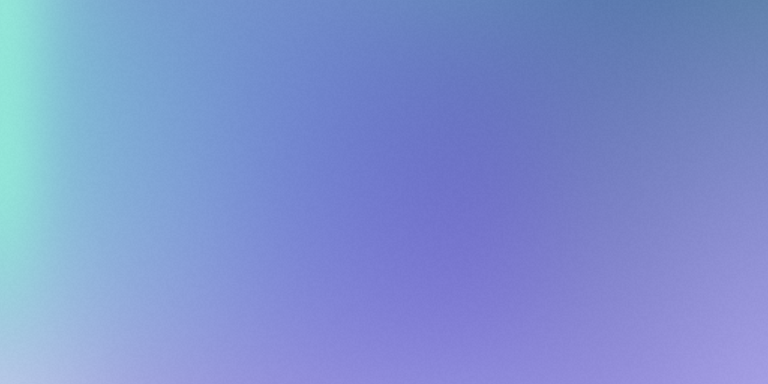
Give the GLSL for this background, as a WebGL 2 fragment shader.

```glsl
#version 300 es
precision highp float;
// A soft, grainy mesh gradient: mint on the left, blue and violet beyond.
// Three horizontal colour ramps are splined across the canvas and joined
// by a parabola in height; a mint edge glow and fine grain lie on top.

#define GLOW_WIDTH 0.06
#define GLOW_STRENGTH 0.85
#define GRAIN_CELLS 512.0
#define GRAIN_AMOUNT 0.018

uniform vec2 u_resolution;
out vec4 fragColor;

const int STOPS = 6;
const vec3 MINT = vec3(0.58, 0.92, 0.85);

// Evenly spaced colour stops, left to right
const vec3 TOP[STOPS] = vec3[STOPS](
    vec3(0.53, 0.78, 0.84), vec3(0.47, 0.63, 0.81), vec3(0.44, 0.55, 0.79),
    vec3(0.40, 0.52, 0.74), vec3(0.36, 0.48, 0.69), vec3(0.38, 0.51, 0.68));
const vec3 MIDDLE[STOPS] = vec3[STOPS](
    vec3(0.55, 0.77, 0.85), vec3(0.51, 0.65, 0.84), vec3(0.46, 0.52, 0.82),
    vec3(0.44, 0.455, 0.79), vec3(0.47, 0.505, 0.77), vec3(0.52, 0.55, 0.80));
const vec3 BOTTOM[STOPS] = vec3[STOPS](
    vec3(0.71, 0.78, 0.90), vec3(0.62, 0.64, 0.87), vec3(0.57, 0.56, 0.86),
    vec3(0.555, 0.545, 0.86), vec3(0.58, 0.56, 0.86), vec3(0.64, 0.62, 0.89));

// Catmull-Rom spline through the stops, x from 0 to 1
vec3 ramp(vec3 stops[STOPS], float x) {
    float position = clamp(x, 0.0, 1.0) * float(STOPS - 1);
    int i = min(int(position), STOPS - 2);
    float t = position - float(i);
    vec3 a = stops[max(i - 1, 0)];
    vec3 b = stops[i];
    vec3 c = stops[i + 1];
    vec3 d = stops[min(i + 2, STOPS - 1)];
    return b + 0.5 * t * (c - a + t * (2.0 * a - 5.0 * b + 4.0 * c - d
        + t * (3.0 * (b - c) + d - a)));
}

float hash(vec2 p) {
    vec3 q = fract(vec3(p.xyx) * 0.1031);
    q += dot(q, q.yzx + 33.33);
    return fract((q.x + q.y) * q.z);
}

// Value noise with smooth cell edges
float noise(vec2 p) {
    vec2 cell = floor(p);
    vec2 f = fract(p);
    f = f * f * (3.0 - 2.0 * f);
    float low = mix(hash(cell), hash(cell + vec2(1.0, 0.0)), f.x);
    float high = mix(hash(cell + vec2(0.0, 1.0)), hash(cell + 1.0), f.x);
    return mix(low, high, f.y);
}

void main() {
    vec2 uv = gl_FragCoord.xy / u_resolution;
    float y = uv.y;

    // Parabola through the bottom, middle and top ramps
    vec3 color = ramp(BOTTOM, uv.x) * (2.0 * y - 1.0) * (y - 1.0)
        + ramp(MIDDLE, uv.x) * 4.0 * y * (1.0 - y)
        + ramp(TOP, uv.x) * y * (2.0 * y - 1.0);

    // Mint glow along the left edge, fading toward the floor
    float edge = uv.x / GLOW_WIDTH;
    float glow = exp(-edge * edge) * smoothstep(0.0, 0.6, y);
    color = mix(color, MINT, glow * GLOW_STRENGTH);

    // Fine film grain
    vec2 grainPoint = gl_FragCoord.xy / u_resolution.x * GRAIN_CELLS;
    color += (noise(grainPoint) - 0.5) * GRAIN_AMOUNT;

    fragColor = vec4(clamp(color, 0.0, 1.0), 1.0);
}
```
